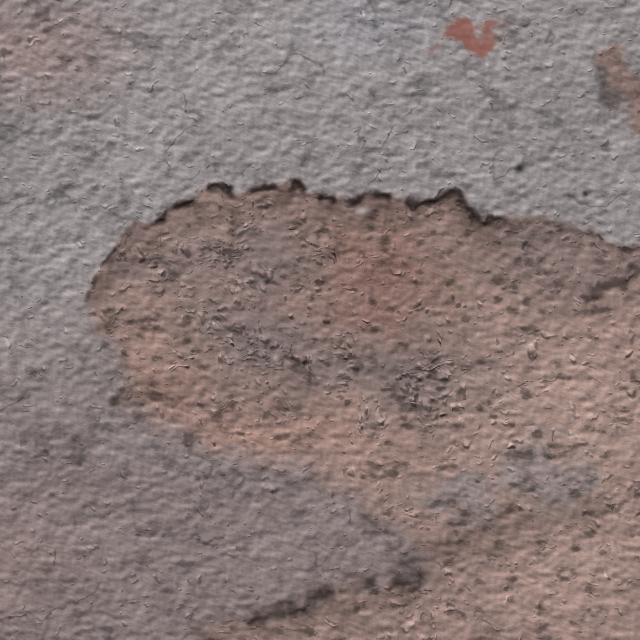
A Shadertoy shader for this texture:

```glsl
// Worn asphalt around a broken, dusty pothole, seen at a slant.
// A ragged polygon parts road from dirt; its shifted copy shades the rim.
// Soft ellipses tint the ground; lit noise, flecks and chips give relief.
#define WARP 0.034
#define GRAIN 0.50
#define FLECK_DARK 0.34
#define STONE_CONTRAST 0.34
#define RIM_DARK 0.60
#define CRACK_DARK 0.22
#define ROAD_FAR vec3(.578, .55, .552)
#define ROAD_NEAR vec3(.51, .46, .455)
#define DIRT vec3(.57, .48, .455)
#define SAND vec3(.645, .55, .515)
#define RUBBLE vec3(.455, .41, .405)
const int CORNERS = 23;
const vec2 outline[CORNERS] = vec2[CORNERS](
    vec2(.135, .534), vec2(.18, .622), vec2(.26, .672), vec2(.34, .704),
    vec2(.43, .712), vec2(.55, .698), vec2(.65, .692), vec2(.71, .706),
    vec2(.755, .662), vec2(.85, .655), vec2(1.1, .595), vec2(1.1, -.1),
    vec2(.22, -.1), vec2(.33, .022), vec2(.48, .055), vec2(.57, .095),
    vec2(.68, .102), vec2(.63, .16), vec2(.55, .23), vec2(.42, .275),
    vec2(.27, .325), vec2(.185, .375), vec2(.195, .415));

float hash(vec2 p) {
    vec3 q = fract(p.xyx * .1031);
    q += dot(q, q.yzx + 33.33);
    return fract((q.x + q.y) * q.z);
}
float noise(vec2 p) {
    vec2 i = floor(p), f = fract(p);
    f *= f * (3. - 2. * f);
    return mix(mix(hash(i), hash(i + vec2(1, 0)), f.x),
               mix(hash(i + vec2(0, 1)), hash(i + 1.), f.x), f.y);
}
float fbm(vec2 p) {
    float sum = 0., amp = .533;
    for (int i = 0; i < 4; i++, amp *= .5) {
        sum += amp * noise(p);
        p = mat2(1.6, 1.2, -1.2, 1.6) * p + 17.3;
    }
    return sum;
}
float segment(vec2 p, vec2 a, vec2 b) {
    vec2 w = p - a, e = b - a;
    return length(w - e * clamp(dot(w, e) / dot(e, e), 0., 1.));
}
// Signed distance to the dirt outline, negative inside
float dirtDistance(vec2 p) {
    float d = 10., side = 1.;
    for (int i = 0, j = CORNERS - 1; i < CORNERS; j = i, i++) {
        vec2 a = outline[i], b = outline[j], e = b - a, w = p - a;
        d = min(d, segment(p, a, b));
        bvec3 c = bvec3(p.y >= a.y, p.y < b.y, e.x * w.y > e.y * w.x);
        if (all(c) || all(not(c))) side = -side;
    }
    return side * d;
}
float blob(vec2 p, float x, float y, float rx, float ry) {
    vec2 q = (p - vec2(x, y)) / vec2(rx, ry);
    return exp(-dot(q, q));
}
// Signed brightness of stone chips, lit above and dark below
float chips(vec2 p, float cells, float density) {
    vec2 g = p * vec2(cells, cells * 1.5), id = floor(g);
    float shade = 0.;
    for (int k = 0; k < 9; k++) {
        vec2 c = id + vec2(k % 3 - 1, k / 3 - 1);
        vec2 q = g - c - vec2(hash(c + 3.1), hash(c + 8.7));
        float r = mix(.2, .6, hash(c + 21.));
        float body = 1. - smoothstep(r * .3, r, length(q));
        float under = 1. - smoothstep(r * .3, r * 1.2, length(q + vec2(-.1, .4)));
        shade += step(hash(c + 40.), density) * (body * .6 - under * (1. - body) * 1.2);
    }
    return clamp(shade, -1., 1.);
}

void mainImage(out vec4 fragColor, in vec2 fragCoord) {
    vec2 uv = fragCoord / iResolution.xy, g = uv * vec2(75, 120);
    vec2 wobble = vec2(fbm(uv * 24.), fbm(uv * 24. + 51.)) - .5;
    vec2 p = uv + wobble * WARP, s = uv + wobble * .11;
    float broad = fbm(uv * vec2(9, 13)) - .5, ragged = fbm(g * .6 + 9.) - .5;

    // Road, warmer and darker toward the viewer
    vec3 road = mix(ROAD_NEAR, ROAD_FAR, smoothstep(.12, .72, uv.y + .15 * broad));
    road = mix(road, vec3(.6, .59, .61), .7 * blob(s, .57, .97, .12, .05));
    road = mix(road, DIRT, .65 * blob(s, .04, .93, .13, .07) + .4 * blob(s, .02, .12, .12, .09));

    // Dirt with pale sand, red soil, rubble and asphalt islands
    float rubble = min(1., blob(s, .41, .6, .09, .05) + blob(s, .39, .47, .12, .06)
                 + blob(s, .61, .41, .14, .06) + .7 * blob(s, .25, .58, .08, .05));
    vec3 dirt = mix(DIRT, SAND, .8 * blob(s, .85, .35, .24, .13) + .6 * blob(s, .9, .11, .13, .12));
    dirt = mix(dirt, vec3(.62, .5, .455), .7 * (blob(s, .25, .42, .06, .09) + blob(s, .45, .32, .15, .05)));
    dirt = mix(dirt, vec3(.53, .41, .38), .85 * blob(s, .58, .57, .11, .09));
    dirt = mix(dirt, RUBBLE, max(.75 * rubble, .5 * blob(s, .88, .59, .14, .06)));
    float island = blob(s, .86, .255, .07, .055) + blob(s, .71, .215, .06, .035);
    dirt = mix(dirt, vec3(.53, .485, .48), .8 * smoothstep(.15, .75, island + ragged * .5));
    float blur = mix(.028, .006, smoothstep(.4, .58, uv.y));
    float inside = 1. - smoothstep(-blur, blur, dirtDistance(p) + ragged * blur * 1.5);
    vec3 col = mix(road, dirt, inside);
    col = mix(col, DIRT * .92, smoothstep(.2, .7, blob(s, 1., .86, .055, .055)));

    // Rim shadow, wall below it and softer hollows
    float fade = inside * mix(1., .4, smoothstep(.7, .85, uv.x)) * mix(.2, 1., smoothstep(.2, .65, noise(uv * 45.)));
    col *= 1. - RIM_DARK * fade * smoothstep(-.004, .006, dirtDistance(p + vec2(0, .012)) + ragged * .016);
    col *= 1. - .25 * fade * smoothstep(-.04, .01, dirtDistance(p + vec2(0, .025)));
    col *= 1. - .38 * smoothstep(.2, .8, blob(s, .955, .545, .05, .028));
    col *= 1. - .3 * blob(s, .945, .865, .012, .035);
    vec2 bend = vec2(.76, .18);
    float crease = min(segment(p, vec2(.64, .11), bend), segment(p, bend, vec2(.93, .2)));
    col *= 1. - .16 * exp(-crease * crease * 2000.);

    // Slanted grain, dark flecks, chips and broken cracks
    float relief = fbm(g) - fbm(g + vec2(-.3, .7));
    col *= 1. + GRAIN * (relief + .4 * ragged) + .16 * broad;
    col *= 1. - FLECK_DARK * (.6 + .4 * inside) * smoothstep(.58, .82, fbm(g * .55 + 31.));
    float loose = inside * (.06 + .5 * rubble) * smoothstep(.25, .6, noise(uv * 28.));
    vec2 rough = uv + wobble * .045;
    col *= 1. + STONE_CONTRAST * (chips(rough, 58., loose) + .7 * chips(rough + 5.3, 95., loose + .06));
    float crack = abs(fbm(mat2(.8, -.6, .6, .8) * p * vec2(10, 16)) - .5);
    crack = (1. - smoothstep(0., .035, crack)) * smoothstep(.4, .7, noise(g * .4));
    col *= 1. - CRACK_DARK * (1. - inside) * crack * smoothstep(.35, .6, noise(uv * 11. + 4.));

    // Brick smear, twig, dark pits and pale stones
    col = mix(col, vec3(.56, .34, .3), .75 * smoothstep(.1, .8, blob(s, .738, .942, .052, .02)));
    float twig = segment(p, vec2(.64, .6), vec2(.717, .538));
    col = mix(col, vec3(.39, .39, .3), .6 * noise(uv * 60.) * (1. - smoothstep(.001, .007, twig)));
    col *= 1. - .6 * (blob(uv, .812, .737, .006, .006) + blob(uv, .914, .698, .005, .005));
    float pale = blob(uv, .565, .671, .012, .006) + blob(uv, .43, .441, .005, .005);
    col = mix(col, vec3(.76, .72, .71), .75 * pale);
    fragColor = vec4(col, 1);
}
```
